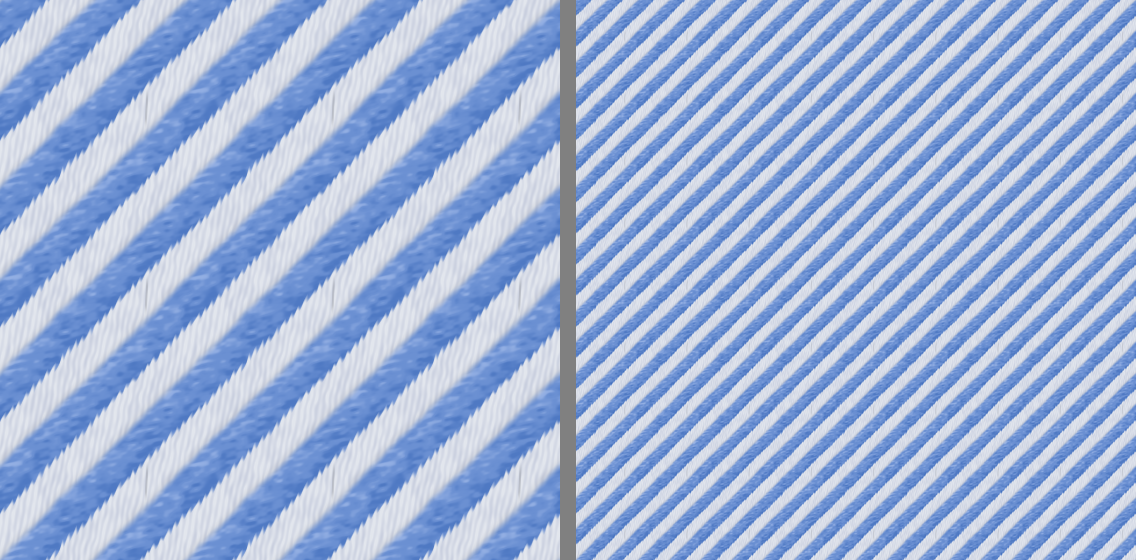
Left, the tile; right, the same tile 3 across and 3 down.
This texture is drawn by a three.js fragment shader. Its source:

```glsl
// Woven satin fabric with diagonal blue and white stripes and visible threads.
#define TILES 3.0          // repeats of the weave patch across and down
#define STRIPES 2.0        // stripes per patch
#define STRANDS 32.0       // upright white strands per patch
#define HALF_WIDTH 0.257   // half of the blue band, in stripe periods
#define SOFT_EDGE 0.065    // blur of the upper left band edge
#define CRISP_EDGE 0.032   // blur of the lower right band edge
#define TOOTH 0.020        // depth of the strand teeth on the crisp edge
#define WOBBLE 0.045       // waviness of the bands

varying vec2 vUv;

const float TAU = 6.2831853;
const vec3 WHITE_LIT = vec3(0.885, 0.900, 0.930);
const vec3 WHITE_GROOVE = vec3(0.765, 0.790, 0.860);
const vec3 BLUE_DEEP = vec3(0.310, 0.475, 0.765);
const vec3 BLUE_MID = vec3(0.420, 0.565, 0.825);
const vec3 BLUE_LIT = vec3(0.575, 0.685, 0.890);

float hash(vec2 p) {
  vec3 q = fract(p.xyx * 0.1031);
  q += dot(q, q.yzx + 33.33);
  return fract((q.x + q.y) * q.z);
}

// Random value of a cell on a leaning lattice that wraps at the patch edges.
float cellValue(vec2 cell, vec2 count, float lean) {
  cell.x += lean * floor(cell.y / count.y);
  return hash(mod(cell, count) + 0.5);
}

// Wrapping value noise; lean tilts the cells by whole columns per patch.
float threadNoise(vec2 p, vec2 count, float lean) {
  vec2 q = vec2(p.x * count.x - lean * p.y, p.y * count.y);
  vec2 i = floor(q);
  vec2 f = fract(q);
  f = f * f * (3.0 - 2.0 * f);
  float low = mix(cellValue(i, count, lean),
                  cellValue(i + vec2(1.0, 0.0), count, lean), f.x);
  float high = mix(cellValue(i + vec2(0.0, 1.0), count, lean),
                   cellValue(i + vec2(1.0, 1.0), count, lean), f.x);
  return mix(low, high, f.y);
}

void main() {
  vec2 p = vUv * TILES;

  // Upright strands, staggered along their length
  float strand = p.x * STRANDS - 6.0 * p.y;
  float sway = threadNoise(p, vec2(16.0, 16.0), 0.0) - 0.5;
  float ridge = 0.5 + 0.5 * cos(TAU * (strand + 0.45 * sway));
  float stitch = 0.5 + 0.5 * cos(TAU * (p.y * 14.0 + strand * 0.5 - p.y * 3.0));
  float fibre = threadNoise(p, vec2(40.0, 16.0), 7.0);

  // Position across a stripe, zero at the middle of the blue band
  float wave = threadNoise(p, vec2(6.0, 6.0), 0.0) - 0.5;
  float across = STRIPES * (p.x - p.y) - HALF_WIDTH + WOBBLE * wave;
  across = fract(across + 0.5) - 0.5;
  float toothed = across + TOOTH * (2.0 * ridge - 1.0) + 0.035 * (fibre - 0.5);
  float softSide = smoothstep(-HALF_WIDTH - SOFT_EDGE, -HALF_WIDTH + SOFT_EDGE,
                              across + 0.02 * (fibre - 0.5));
  float crispSide = 1.0 - smoothstep(HALF_WIDTH - CRISP_EDGE,
                                     HALF_WIDTH + CRISP_EDGE, toothed);
  float band = softSide * crispSide;

  // White satin, shaded where it dips under the next blue band
  float gloss = 0.15 + 0.38 * ridge + 0.17 * stitch * ridge + 0.45 * fibre;
  vec3 white = mix(WHITE_GROOVE, WHITE_LIT, clamp(gloss * 1.15, 0.0, 1.0));
  float dip = smoothstep(-0.40, -0.25, across) * (1.0 - smoothstep(-0.25, 0.0, across));
  white *= 1.0 - 0.07 * dip;

  // Fine crease in one white stripe of each patch
  vec2 local = fract(p);
  float crease = 1.0 - smoothstep(0.002, 0.009, abs(local.x - 0.785 - 0.05 * (local.y - 0.42)));
  crease *= smoothstep(0.31, 0.37, local.y) * (1.0 - smoothstep(0.46, 0.53, local.y));
  white *= 1.0 - 0.13 * crease;

  // Blue satin: short slanted flecks, deeper toward the crisp edge
  float fleck = threadNoise(p.yx, vec2(46.0, 20.0), 9.0);
  float grain = threadNoise(p.yx, vec2(64.0, 36.0), 16.0);
  float depth = smoothstep(-HALF_WIDTH, HALF_WIDTH, across);
  float light = 0.69 - 0.42 * depth + 0.65 * (fleck - 0.5) + 0.28 * (grain - 0.5);
  vec3 blue = mix(BLUE_DEEP, BLUE_MID, smoothstep(0.05, 0.55, light));
  blue = mix(blue, BLUE_LIT, smoothstep(0.55, 1.05, light));

  gl_FragColor = vec4(mix(white, blue, band), 1.0);
}
```
